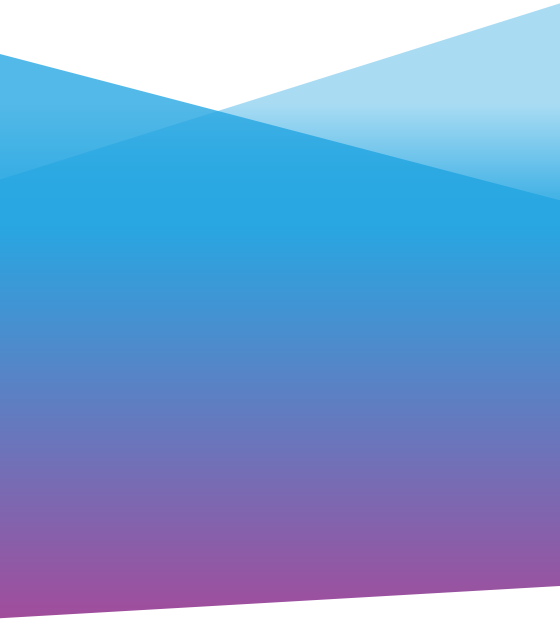
A WebGL 2 fragment shader for this background:

```glsl
#version 300 es
precision highp float;

uniform vec2 u_resolution;
out vec4 fragColor;

const vec3 PAPER = vec3(1.0);
const vec3 SKY_BLUE = vec3(0.155, 0.655, 0.885);
const vec3 PURPLE = vec3(0.630, 0.300, 0.610);

const float FADE_TOP = 0.838;    // sheets are most transparent above this
const float FADE_BOTTOM = 0.650; // sheets are opaque below this
const float BASE = 0.034;        // lowest point of the body

// Signed distance to a line across the canvas; positive lies above it.
float lineDistance(vec2 p, float leftY, float rightY, float aspect) {
    float slope = (rightY - leftY) / aspect;
    return (p.y - leftY - slope * p.x) / sqrt(1.0 + slope * slope);
}

// Antialiased coverage of the side where the distance is negative.
float coverage(float d, float pixel) {
    return clamp(0.5 - d / pixel, 0.0, 1.0);
}

// Linear 0..1 ramp between two heights.
float ramp(float from, float to, float y) {
    return clamp((y - from) / (to - from), 0.0, 1.0);
}

// Sheet opacity grows from its top value to solid on the way down.
float sheetOpacity(float topOpacity, float y) {
    return mix(topOpacity, 1.0, ramp(FADE_TOP, FADE_BOTTOM, y));
}

void main() {
    float aspect = u_resolution.x / u_resolution.y;
    float pixel = 1.0 / u_resolution.y;
    vec2 p = gl_FragCoord.xy * pixel;

    // Vertical colour shared by both sheets
    vec3 ink = mix(SKY_BLUE, PURPLE, ramp(FADE_BOTTOM, BASE, p.y));

    // Slanted edges
    float backSheet = coverage(lineDistance(p, 0.7195, 0.9948, aspect), pixel);
    float frontSheet = coverage(lineDistance(p, 0.9156, 0.6870, aspect), pixel);
    float aboveBase = coverage(-lineDistance(p, BASE, 0.0844, aspect), pixel);

    // Translucent layers, back to front
    vec3 color = mix(PAPER, ink, backSheet * sheetOpacity(0.4, p.y));
    color = mix(color, ink, frontSheet * sheetOpacity(0.8, p.y));
    color = mix(PAPER, color, aboveBase);

    fragColor = vec4(color, 1.0);
}
```
